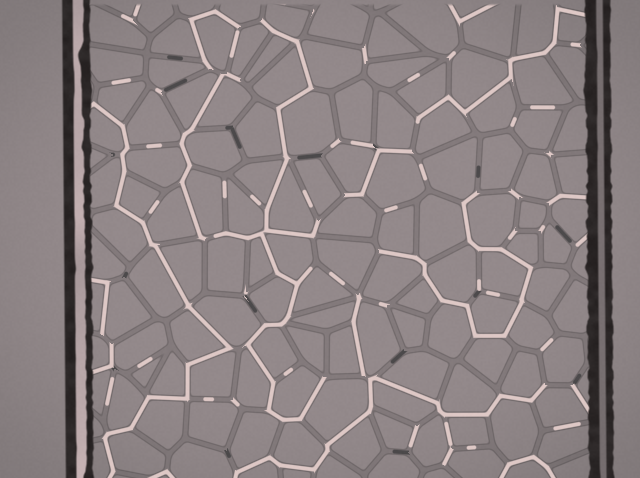
This texture is drawn by a WebGL 2 fragment shader. Its source:

```glsl
#version 300 es
precision highp float;
// A network of narrow channels between irregular polygonal grains, partly filled
// with pale liquid and dark plugs, held between two ragged dark side walls.
// Voronoi edge distances give the channels; hashes per edge choose the filling.
uniform vec2 u_resolution;
out vec4 fragColor;

const float DENSITY = 10.6; // grains per canvas height

vec2 hash2(vec2 cell) {
  uvec2 v = uvec2(ivec2(cell) + 4096) * 1664525u + 1013904223u;
  v.x += v.y * 1664525u;
  v.y += v.x * 1664525u;
  v ^= v >> 16u;
  v.x += v.y * 1664525u;
  v.y += v.x * 1664525u;
  v ^= v >> 16u;
  return vec2(v & 65535u) / 65536.0;
}

float valueNoise(vec2 p) {
  vec2 i = floor(p), f = p - i;
  f = f * f * (3.0 - 2.0 * f);
  float low = mix(hash2(i).x, hash2(i + vec2(1, 0)).x, f.x);
  float high = mix(hash2(i + vec2(0, 1)).x, hash2(i + vec2(1, 1)).x, f.x);
  return mix(low, high, f.y);
}

float smoothMin(float a, float b, float k) {
  float h = max(k - abs(a - b), 0.0) / k;
  return min(a, b) - 0.25 * h * h * k;
}

float band(float x, float lo, float hi, float soft) {
  return smoothstep(lo - soft, lo + soft, x) * (1.0 - smoothstep(hi - soft, hi + soft, x));
}

// Grains with equal labels form clusters whose outlines carry liquid.
bool clusterLabel(vec2 cell) {
  return valueNoise((cell + hash2(cell)) * 0.62 + 37.0) > 0.5;
}

// Distances to the nearest channel axis (x), pale filling (y) and dark plug (z).
vec3 channels(vec2 p) {
  vec2 q = p * DENSITY, base = floor(q), home = base, toHome = vec2(9.0);
  for (int j = -2; j <= 2; j++)
    for (int i = -2; i <= 2; i++) {
      vec2 cell = base + vec2(i, j), r = cell + hash2(cell) - q;
      if (dot(r, r) < dot(toHome, toHome)) { toHome = r; home = cell; }
    }
  bool label = clusterLabel(home);
  vec3 dist = vec3(1.0);
  for (int j = -2; j <= 2; j++)
    for (int i = -2; i <= 2; i++) {
      vec2 cell = home + vec2(i, j), r = cell + hash2(cell) - q;
      if (i == 0 && j == 0) continue;
      vec2 mid = 0.5 * (toHome + r), n = normalize(r - toHome);
      float d = dot(mid, n);
      dist.x = smoothMin(dist.x, d, 0.07);
      if (d > 0.2) continue;

      // Position along the edge, the same from both sides
      float along = dot(-mid, vec2(-n.y, n.x)) * (n.x < 0.0 ? -1.0 : 1.0);
      vec2 pick = hash2(home + cell + 211.0), place = hash2(home + cell + 517.0);
      float offset = (place.x - 0.5) * 0.5;
      float capsule = length(vec2(max(abs(along - offset) - 0.06 - 0.22 * place.y, 0.0), d));
      bool outline = label != clusterLabel(cell);
      if (outline && pick.y < 0.88) dist.y = smoothMin(dist.y, d, 0.04);
      else if (pick.x < 0.21) dist.y = smoothMin(dist.y, capsule, 0.04);
      else {
        float x = p.x + mid.x / DENSITY;
        float chance = 0.07 + 0.16 * smoothstep(0.45, 0.22, x);
        if (pick.x > 1.0 - chance) dist.z = min(dist.z, capsule);
      }
    }
  return dist / DENSITY;
}

void main() {
  vec2 p = gl_FragCoord.xy / u_resolution.y;
  float aspect = u_resolution.x / u_resolution.y;
  float soft = max(0.0018, 0.7 / u_resolution.y);

  // Unevenly lit ground
  vec2 c = (p - vec2(0.5 * aspect, 0.5)) / vec2(aspect, 1.0);
  vec3 color = mix(vec3(0.578, 0.538, 0.545), vec3(0.505, 0.475, 0.48), smoothstep(0.08, 0.52, dot(c, c)));

  // Channels: dark outlines, duller core, then their contents
  float x = p.x - 0.008 * (0.5 - p.y);
  float inside = band(x, 0.188, 1.235, 0.003) * (1.0 - smoothstep(0.986, 0.994, p.y));
  vec3 d = channels(p + 3.0 * vec2(1.0, 2.0));
  float core = 1.0 - smoothstep(0.0062 - soft, 0.0062 + soft, d.x);
  float rim = band(d.x, 0.0044, 0.0068, soft);
  color *= 1.0 - inside * (0.11 * core + 0.15 * rim);
  float plug = 1.0 - smoothstep(0.0042 - soft, 0.0042 + soft, d.z);
  color = mix(color, vec3(0.26, 0.255, 0.26), plug * inside * 0.85);
  float fill = 1.0 - smoothstep(0.0041 - soft, 0.0041 + soft, d.y);
  color = mix(color, vec3(0.87, 0.785, 0.775), fill * inside);

  // Ragged side walls with a pale gap on the left and a dull gap on the right
  float fine = valueNoise(vec2(p.y * 95.0, 3.0)) - 0.5;
  float lumps = pow(valueNoise(vec2(p.y * 32.0, 9.0)), 4.0);
  float bites = pow(valueNoise(vec2(p.y * 26.0, 17.0)), 4.0);
  vec3 dark = vec3(0.14, 0.122, 0.122) + 0.05 * valueNoise(p * 60.0);
  float left = band(x, 0.134, 0.191 + 0.004 * fine + 0.004 * lumps, 0.0028);
  float right = band(x, 1.229 - 0.005 * fine - 0.006 * lumps, 1.251 + 0.003 * bites, 0.0028);
  float outer = band(x, 1.265, 1.280 + 0.004 * fine, 0.0028);
  color = mix(color, vec3(0.43, 0.40, 0.405), 0.7 * band(x, 1.245, 1.270, 0.003));
  color = mix(color, dark, max(left, max(right, outer)));
  float gap = band(x, 0.156 + 0.003 * lumps, 0.178 - 0.017 * bites + 0.003 * fine, 0.0028);
  vec3 pale = mix(vec3(0.60, 0.55, 0.56), vec3(0.79, 0.71, 0.715), valueNoise(vec2(p.y * 9.0, 5.0)));
  color = mix(color, pale, gap);

  // Faint grain
  color += 0.012 * (valueNoise(p * 260.0) - 0.5);
  fragColor = vec4(color, 1.0);
}
```
